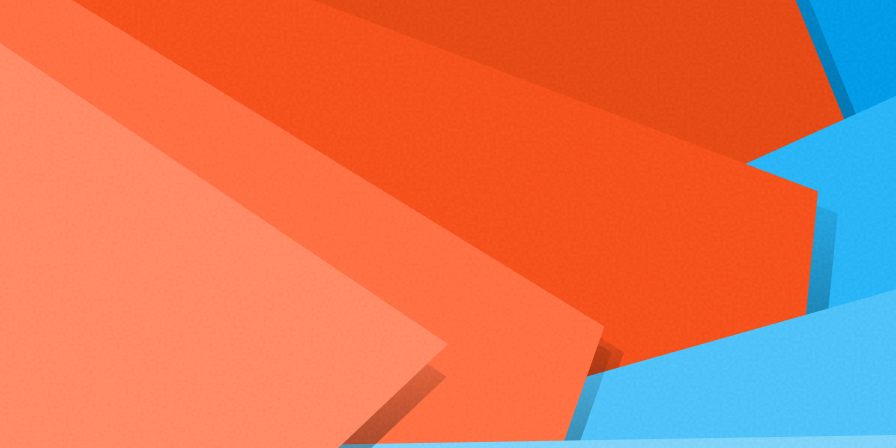
Reproduce this background procedurally as a WebGL 1 fragment shader.

```glsl
precision highp float;
// Overlapping paper sheets in warm orange and blue, stacked from back to front.
// Each sheet is a half plane or a wedge of two half planes; the wedges cast
// offset, fading shadows, and faint gradient noise gives the paper its grain.

uniform vec2 u_resolution;

// Sheet colours
const vec3 DEEP_BLUE   = vec3(0.01, 0.61, 0.91);
const vec3 MID_BLUE    = vec3(0.16, 0.71, 0.965);
const vec3 LIGHT_BLUE  = vec3(0.31, 0.765, 0.975);
const vec3 PALE_BLUE   = vec3(0.50, 0.83, 0.98);
const vec3 DARK_ORANGE = vec3(0.90, 0.29, 0.09);
const vec3 ORANGE      = vec3(0.965, 0.32, 0.115);
const vec3 CORAL       = vec3(1.0, 0.44, 0.265);
const vec3 SALMON      = vec3(1.0, 0.54, 0.395);

// Wedge corners, in canvas heights: start of the upper edge, tip, foot
const vec2 DARK_START = vec2(0.0, 1.26);
const vec2 DARK_TIP   = vec2(1.670, 1.26);
const vec2 DARK_FOOT  = vec2(1.883, 0.737);
const vec2 ORANGE_START = vec2(0.698, 1.0);
const vec2 ORANGE_TIP   = vec2(1.826, 0.573);
const vec2 ORANGE_FOOT  = vec2(1.799, 0.297);
const vec2 CORAL_START = vec2(0.161, 1.0);
const vec2 CORAL_TIP   = vec2(1.349, 0.271);
const vec2 CORAL_FOOT  = vec2(1.260, 0.018);
const vec2 SALMON_START = vec2(0.0, 0.904);
const vec2 SALMON_TIP   = vec2(1.0, 0.232);
const vec2 SALMON_FOOT  = vec2(0.755, 0.0);

// Upper edges of the blue sheets
const vec2 MID_LEFT    = vec2(1.661, 0.633);
const vec2 MID_RIGHT   = vec2(2.0, 0.786);
const vec2 LIGHT_LEFT  = vec2(1.315, 0.161);
const vec2 LIGHT_RIGHT = vec2(2.0, 0.354);
const vec2 PALE_LEFT   = vec2(0.755, 0.008);
const vec2 PALE_RIGHT  = vec2(2.0, 0.029);

// Shadow offsets and grain
const vec2 DARK_SHIFT        = vec2(0.031, 0.0);
const vec2 ORANGE_SHIFT      = vec2(0.044, -0.049);
const vec2 CORAL_SHIFT_UPPER = vec2(0.044, -0.057);
const vec2 CORAL_SHIFT_LOWER = vec2(0.016, -0.057);
const vec2 SALMON_SHIFT      = vec2(-0.003, -0.073);
const float GRAIN_SCALE  = 150.0;
const float GRAIN_AMOUNT = 0.025;

// Signed distance to the line a-b, negative on its right-hand side
float side(vec2 p, vec2 a, vec2 b) {
    vec2 d = normalize(b - a);
    return dot(p - a, vec2(-d.y, d.x));
}

float wedge(vec2 p, vec2 start, vec2 tip, vec2 foot) {
    return max(side(p, start, tip), side(p, tip, foot));
}

// Antialiased coverage of a signed distance
float cover(float d) {
    return clamp(0.5 - d * u_resolution.y, 0.0, 1.0);
}

// Light left under a shadow that deepens from top to bottom
float shade(float d, float y, float top, float bottom, float weak, float strong) {
    float depth = clamp((top - y) / (top - bottom), 0.0, 1.0);
    return 1.0 - cover(d) * mix(weak, strong, depth);
}

// Gradient noise
vec2 gradient(vec2 cell) {
    vec3 h = fract(cell.xyx * vec3(0.1031, 0.1030, 0.0973));
    h += dot(h, h.yzx + 33.33);
    float angle = 6.2832 * fract((h.x + h.y) * h.z);
    return vec2(cos(angle), sin(angle));
}

float noise(vec2 p) {
    vec2 i = floor(p), f = fract(p);
    vec2 u = f * f * (3.0 - 2.0 * f);
    vec2 e = vec2(1.0, 0.0);
    float low = mix(dot(gradient(i), f), dot(gradient(i + e), f - e), u.x);
    float high = mix(dot(gradient(i + e.yx), f - e.yx), dot(gradient(i + 1.0), f - 1.0), u.x);
    return mix(low, high, u.y);
}

void main() {
    vec2 p = gl_FragCoord.xy / u_resolution.y;
    vec3 color = DEEP_BLUE;

    // Dark orange sheet over deep blue
    color *= shade(wedge(p - DARK_SHIFT, DARK_START, DARK_TIP, DARK_FOOT), p.y, 1.0, 0.74, 0.15, 0.22);
    color = mix(color, DARK_ORANGE, cover(wedge(p, DARK_START, DARK_TIP, DARK_FOOT)));

    // Orange sheet over mid blue
    color = mix(color, MID_BLUE, cover(side(p, MID_LEFT, MID_RIGHT)));
    color *= shade(wedge(p - ORANGE_SHIFT, ORANGE_START, ORANGE_TIP, ORANGE_FOOT), p.y, 0.54, 0.30, 0.08, 0.25);
    color = mix(color, ORANGE, cover(wedge(p, ORANGE_START, ORANGE_TIP, ORANGE_FOOT)));

    // Coral sheet, whose shadow steps between orange and light blue
    color *= shade(wedge(p - CORAL_SHIFT_UPPER, CORAL_START, CORAL_TIP, CORAL_FOOT), p.y, 0.25, 0.16, 0.08, 0.22);
    color = mix(color, LIGHT_BLUE, cover(side(p, LIGHT_LEFT, LIGHT_RIGHT)));
    color *= shade(wedge(p - CORAL_SHIFT_LOWER, CORAL_START, CORAL_TIP, CORAL_FOOT), p.y, 0.17, 0.02, 0.12, 0.26);
    color = mix(color, CORAL, cover(wedge(p, CORAL_START, CORAL_TIP, CORAL_FOOT)));

    // Salmon sheet in front, over the pale blue strip
    color = mix(color, PALE_BLUE, cover(side(p, PALE_LEFT, PALE_RIGHT)));
    color *= shade(wedge(p - SALMON_SHIFT, SALMON_START, SALMON_TIP, SALMON_FOOT), p.y, 0.19, 0.01, 0.10, 0.32);
    color = mix(color, SALMON, cover(wedge(p, SALMON_START, SALMON_TIP, SALMON_FOOT)));

    color += GRAIN_AMOUNT * noise(p * GRAIN_SCALE);
    gl_FragColor = vec4(color, 1.0);
}
```
